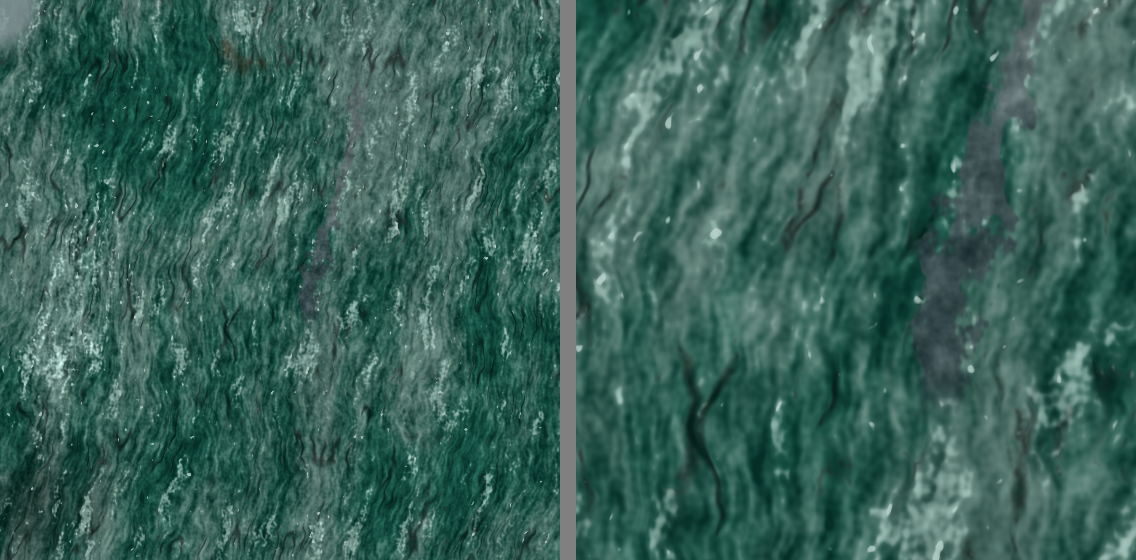
Left: the whole. Right: its middle third, enlarged.
A Shadertoy shader for this texture:

```glsl
// Fibrous green schist: steep, crinkled fibres in deep green and dull grey-green.
// Gradient noise stretched along a leaning, warped grain gives fibres and bands;
// soft ellipses place the large masses, with a dark vein and silvery glints on top.

vec2 gradientAt(ivec2 cell) {
    uvec2 u = uvec2(cell);
    uint h = u.x * 1597334677u ^ u.y * 3812015801u;
    h = (h ^ (h >> 15)) * 2246822519u;
    h ^= h >> 13;
    float angle = float(h & 65535u) / 65536.0 * 6.2832;
    return vec2(cos(angle), sin(angle));
}

float gradientNoise(vec2 p) {
    ivec2 i = ivec2(floor(p));
    vec2 f = fract(p);
    vec2 w = f * f * f * (f * (f * 6.0 - 15.0) + 10.0);
    float a = dot(gradientAt(i), f);
    float b = dot(gradientAt(i + ivec2(1, 0)), f - vec2(1, 0));
    float c = dot(gradientAt(i + ivec2(0, 1)), f - vec2(0, 1));
    float d = dot(gradientAt(i + ivec2(1, 1)), f - vec2(1, 1));
    return mix(mix(a, b, w.x), mix(c, d, w.x), w.y);
}

// Sum of octaves, roughly -0.5 to 0.5
float fbm(vec2 p) {
    float sum = 0.0, amp = 0.6;
    for (int i = 0; i < 4; i++) {
        sum += amp * gradientNoise(p);
        p = p * 2.03 + 17.3;
        amp *= 0.55;
    }
    return sum;
}

// Soft ellipse leaning with the grain
float mass(vec2 p, vec2 centre, vec2 radius) {
    vec2 d = p - centre;
    d.x -= 0.22 * d.y;
    d /= radius;
    return exp(-dot(d, d));
}

void mainImage(out vec4 fragColor, in vec2 fragCoord) {
    vec2 p = fragCoord / iResolution.y;

    // Grain coordinates: x across the fibres, y along them
    vec2 grain = p;
    grain.x -= 0.17 * p.y;
    grain.x += 0.05 * gradientNoise(p * 3.0 + 4.0);
    grain.x += 0.014 * gradientNoise(p * vec2(9, 12));
    grain.x += 0.007 * gradientNoise(p * vec2(22, 30));
    grain.x += 0.004 * gradientNoise(p * vec2(50, 62));
    vec2 soft = p + 0.13 * vec2(fbm(grain * vec2(22, 6)), fbm(p * 7.0 + 9.0));

    // Large masses of silver, grey and green
    float silver = mass(soft, vec2(0.12, 0.42), vec2(0.045, 0.19));
    float slab = mass(soft, vec2(0.69, 0.87), vec2(0.065, 0.17));
    float dull = mass(soft, vec2(0.06, 0.78), vec2(0.08, 0.22))
               + mass(soft, vec2(0.53, 0.18), vec2(0.09, 0.25))
               + mass(soft, vec2(0.82, 0.76), vec2(0.06, 0.25));
    float lush = mass(soft, vec2(0.29, 0.78), vec2(0.15, 0.2))
               + mass(soft, vec2(0.43, 0.45), vec2(0.08, 0.1))
               + mass(soft, vec2(0.77, 0.16), vec2(0.13, 0.17))
               + mass(soft, vec2(0.93, 0.48), vec2(0.09, 0.2));

    // Short broken fibres from coarse to fine, plus mineral roughness
    float fibre = 0.45 * gradientNoise(grain * vec2(44, 9))
                + 0.6 * gradientNoise(grain * vec2(92, 22) + 31.0)
                + 0.5 * gradientNoise(grain * vec2(170, 52) + 57.0);
    float speck = 0.6 * gradientNoise(p * vec2(105, 85)) + 0.6 * gradientNoise(p * vec2(210, 175));

    // Green against grey, then light against dark
    float band = fbm(grain * vec2(8, 2.8) + 12.0);
    float greyness = smoothstep(-0.36, 0.36, 0.02 + 1.1 * band + 0.4 * fibre + 0.2 * speck
                   + 0.45 * (silver + slab) + 0.27 * dull - 0.32 * lush);
    float light = clamp(0.5 + 0.85 * fibre + 0.35 * speck + 0.35 * band, 0.0, 1.0);
    vec3 green = mix(vec3(0.015, 0.18, 0.15), vec3(0.15, 0.45, 0.375), light);
    vec3 grey = mix(vec3(0.16, 0.29, 0.26), vec3(0.43, 0.56, 0.525), light);
    vec3 colour = mix(green, grey, greyness);
    colour = mix(colour, vec3(0.38, 0.49, 0.47) + 0.16 * (fibre + speck), 0.55 * slab);

    // Short shadowed gaps between strands
    float gap = 1.0 - smoothstep(0.0, 0.13, abs(gradientNoise(grain * vec2(46, 9) + 73.0)));
    gap *= smoothstep(0.0, 0.35, gradientNoise(grain * vec2(21, 13) + 5.0) + 0.4 * speck);
    colour *= 1.0 - 0.5 * gap;
    colour *= 1.0 - 0.4 * mass(soft, vec2(0.04, 0.09), vec2(0.11, 0.1));

    // Ragged pale flakes in streaks
    float flake = gradientNoise(grain * vec2(33, 10) + 91.0) + 0.4 * fibre + 0.45 * speck;
    float pale = smoothstep(0.24, 0.55, flake + 0.4 * band + 0.2 * silver - 0.06 * lush);
    colour = mix(colour, vec3(0.51, 0.64, 0.605) + 0.25 * (fibre + speck), 0.65 * pale);
    colour += vec3(0.19, 0.2, 0.2) * silver * (0.6 + 1.2 * fibre + 1.3 * speck);

    // Small glints gathered on the flakes
    float cluster = gradientNoise(grain * vec2(14, 7) + 40.0);
    float glint = gradientNoise(grain * vec2(125, 75) + 140.0) + 0.35 * speck;
    glint = smoothstep(0.46, 0.62, glint + 0.14 * pale + 0.2 * silver + 0.22 * cluster - 0.05);
    colour = mix(colour, vec3(0.74, 0.84, 0.81), 0.75 * glint);

    // Dark grey vein, thinning upward, with ragged sides
    float veinX = mix(0.55, 0.638, smoothstep(0.42, 0.82, p.y));
    float veinWidth = mix(0.017, 0.008, smoothstep(0.45, 0.75, p.y));
    float veinEdge = abs(p.x - veinX) + 0.035 * fbm(p * vec2(45, 24)) + 0.008 * speck;
    float vein = 1.0 - smoothstep(veinWidth - 0.004, veinWidth + 0.003, veinEdge);
    vein *= smoothstep(0.41, 0.45, p.y) * (1.0 - smoothstep(0.84, 0.9, p.y));
    vec3 veinColour = mix(vec3(0.21, 0.27, 0.29), vec3(0.36, 0.41, 0.42),
                          smoothstep(0.5, 0.66, p.y)) + 0.25 * fbm(p * 45.0) + 0.07 * speck;
    colour = mix(colour, veinColour, 0.85 * vein);

    // Rusty smudge and pale corner
    float rust = mass(soft, vec2(0.465, 0.905), vec2(0.03, 0.014));
    colour = mix(colour, vec3(0.2, 0.18, 0.12), 0.65 * rust);
    float corner = 1.0 - smoothstep(0.04, 0.09, length((p - vec2(0, 1)) * vec2(1, 0.8)) + 0.04 * band);
    colour = mix(colour, vec3(0.53, 0.58, 0.59), 0.85 * corner);

    fragColor = vec4(clamp(colour, 0.0, 1.0), 1.0);
}
```
